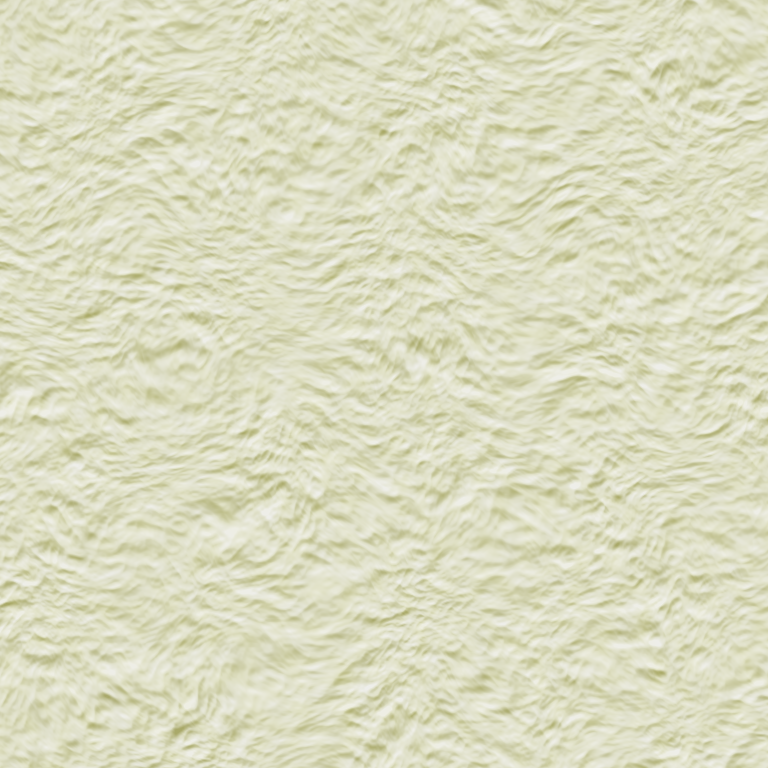
Reproduce this texture procedurally as a three.js fragment shader.

```glsl
// Crumpled cream paper: fine soft wrinkles lit from above.
varying vec2 vUv;

const vec3 SHADOW = vec3(0.69, 0.69, 0.46);
const vec3 PAPER  = vec3(0.872, 0.874, 0.772);
const vec3 LIGHT  = vec3(0.935, 0.935, 0.90);
const vec2 LIGHT_DIR = vec2(-0.22, 0.975);

const int   OCTAVES = 5;
const float BASE_FREQ = 10.0;      // cells across the canvas, coarsest folds
const float STRETCH = 0.68;        // below 1 lengthens wrinkles sideways
const float TILT = 0.5;            // alternating wrinkle angle, radians
const float WARP_FREQ = 6.0;
const float WARP_AMOUNT = 0.045;
const float EMBOSS_STEP = 0.0021;  // half width of the slope sample
const float CONTRAST = 1.65;
const float SHADOW_REACH = 2.7;    // slope at which full shadow is met
const float LIGHT_REACH = 2.0;
const float TINT_FREQ = 45.0;
const float TINT_AMOUNT = 0.035;

float hash(vec2 p) {
  return fract(sin(dot(p, vec2(127.1, 311.7))) * 43758.5453);
}

// Dot product of a random unit gradient at a cell corner
float corner(vec2 cell, vec2 offset) {
  float a = 6.28318 * hash(cell);
  return dot(vec2(cos(a), sin(a)), offset);
}

float noise(vec2 p) {
  vec2 i = floor(p), f = fract(p);
  vec2 u = f * f * f * (f * (f * 6.0 - 15.0) + 10.0);
  vec2 e = vec2(1.0, 0.0);
  return mix(mix(corner(i, f), corner(i + e, f - e), u.x),
             mix(corner(i + e.yx, f - e.yx), corner(i + e.xx, f - e.xx), u.x), u.y);
}

// Rounded ridges along the zero lines of the noise
float fold(vec2 p) {
  float n = noise(p);
  return -sqrt(n * n + 0.004);
}

// Middle octaves carry most of the relief
float octaveWeight(float octave) {
  float d = (octave - 2.3) / 1.8;
  return 0.72 * exp(-d * d);
}

// Slope toward the light, summed over folds of all sizes
float litSlope(vec2 p) {
  float slope = 0.0;
  float freq = BASE_FREQ;
  for (int i = 0; i < OCTAVES; i++) {
    float k = float(i);
    float angle = TILT * (mod(k, 2.0) * 2.0 - 1.0) * (1.0 - 0.12 * k);
    float c = cos(angle), s = sin(angle);
    mat2 turn = mat2(c, -s, s, c);
    vec2 scale = vec2(STRETCH, 1.0) * freq;
    vec2 q = turn * p * scale + 17.3 * k;
    vec2 d = turn * LIGHT_DIR * EMBOSS_STEP * scale;
    slope += octaveWeight(k) * (fold(q - d) - fold(q + d)) / (2.0 * EMBOSS_STEP * freq);
    freq *= 1.93;
  }
  return slope;
}

void main() {
  // Bend the wrinkles out of straight lines
  vec2 w = vUv * WARP_FREQ;
  vec2 p = vUv + WARP_AMOUNT * vec2(noise(w + 31.7), noise(w + 5.2));

  // Calm and rough patches
  float patches = 1.0 + 0.45 * noise(vUv * 7.0 + 61.0);
  float tone = CONTRAST * patches * litSlope(p);

  // Olive shadows, cream paper, pale highlights
  vec3 color = mix(PAPER, SHADOW, clamp(-tone / SHADOW_REACH, 0.0, 1.15));
  color = mix(color, LIGHT, clamp(tone / LIGHT_REACH, 0.0, 1.0));

  // Slight warm and cool flecks
  color.b += TINT_AMOUNT * noise(p * TINT_FREQ + 9.0);
  gl_FragColor = vec4(color, 1.0);
}
```
